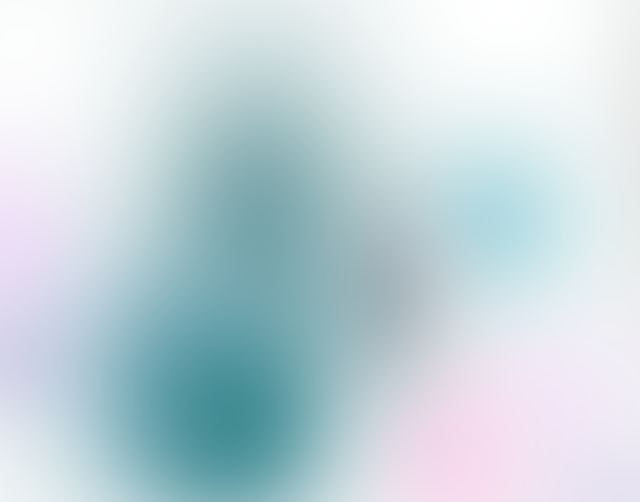
A WebGL 1 fragment shader for this background:

```glsl
precision highp float;
// Soft blurred backdrop: a teal plume on white with cyan, pink and lilac glows.

uniform vec2 u_resolution;

#define PAPER vec3(0.955, 0.968, 0.968)
#define WHITE vec3(1.0, 1.0, 1.0)
#define EDGE_GREY vec3(0.91, 0.91, 0.91)
#define LILAC vec3(0.95, 0.87, 0.98)
#define DUSK_LILAC vec3(0.85, 0.82, 0.92)
#define PINK vec3(0.975, 0.855, 0.935)
#define CYAN vec3(0.69, 0.86, 0.89)
#define VEIL_GREY vec3(0.66, 0.69, 0.72)
#define SAGE vec3(0.45, 0.63, 0.65)
#define BLUE_TEAL vec3(0.49, 0.68, 0.75)
#define DEEP_TEAL vec3(0.24, 0.54, 0.57)

// Gaussian falloff of an elliptical glow, in fractions of the canvas.
float glow(vec2 uv, vec2 center, vec2 radius) {
  vec2 d = (uv - center) / radius;
  return exp(-dot(d, d));
}

void main() {
  vec2 uv = gl_FragCoord.xy / u_resolution;
  vec3 color = PAPER;

  // Bright upper corners and the grey right margin
  color = mix(color, WHITE, glow(uv, vec2(0.78, 0.98), vec2(0.20, 0.20)));
  color = mix(color, WHITE, 0.8 * glow(uv, vec2(0.04, 0.88), vec2(0.18, 0.22)));
  color = mix(color, EDGE_GREY, 0.9 * glow(uv, vec2(1.02, 0.70), vec2(0.08, 0.40)));

  // Lilac along the left side
  color = mix(color, LILAC, 0.9 * glow(uv, vec2(0.0, 0.49), vec2(0.14, 0.20)));
  color = mix(color, DUSK_LILAC, 0.8 * glow(uv, vec2(0.0, 0.29), vec2(0.16, 0.14)));

  // Pink and lilac in the lower right
  color = mix(color, LILAC, 0.5 * glow(uv, vec2(0.86, 0.20), vec2(0.16, 0.18)));
  color = mix(color, DUSK_LILAC, 0.5 * glow(uv, vec2(0.98, 0.0), vec2(0.20, 0.14)));
  color = mix(color, PINK, glow(uv, vec2(0.71, 0.08), vec2(0.13, 0.20)));

  // Cyan pool and the grey veil beside it
  color = mix(color, CYAN, 0.95 * glow(uv, vec2(0.77, 0.56), vec2(0.14, 0.17)));
  color = mix(color, VEIL_GREY, 0.85 * glow(uv, vec2(0.595, 0.42), vec2(0.12, 0.20)));

  // Tall plume, its blue halo and its deep core
  color = mix(color, SAGE, 0.95 * glow(uv, vec2(0.405, 0.55), vec2(0.17, 0.32)));
  color = mix(color, BLUE_TEAL, 0.85 * glow(uv, vec2(0.285, 0.23), vec2(0.19, 0.26)));
  color = mix(color, DEEP_TEAL, 0.95 * glow(uv, vec2(0.36, 0.17), vec2(0.15, 0.22)));

  gl_FragColor = vec4(color, 1.0);
}
```
